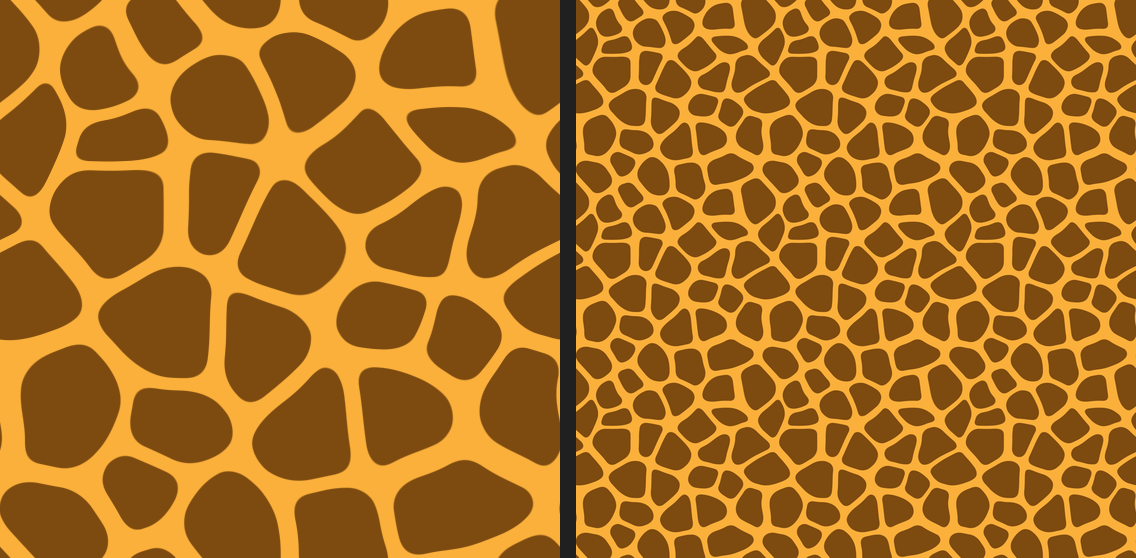
Left: one tile. Right: repeated 3 by 3.
Write a Shadertoy shader that draws this pattern.

```glsl
const vec3 PATCH_BROWN = vec3(0.49, 0.29, 0.06);
const vec3 GAP_ORANGE = vec3(0.98, 0.69, 0.23);
const ivec2 GRID = ivec2(5, 6);       // patches across and up, rows must be even
const float JITTER = 0.66;            // scatter of the patch centres, in cells
const float INSET = 0.015;            // mean half width of the gaps
const float INSET_VARIATION = 0.5;    // relative change of the inset per side
const float CORNER_ROUNDING = 0.035;
const ivec2 WARP_GRID = ivec2(6, 6);  // bends across and up
const float WARP_AMOUNT = 0.045;
const float EDGE_PIXELS = 0.8;

ivec2 wrapCell(ivec2 cell, ivec2 period) {
    return (cell % period + period) % period;
}

// Integer hash giving two values from 0 to 1
vec2 hash2(ivec2 cell, int seed) {
    uvec3 v = uvec3(ivec3(cell, seed)) * 1664525u + 1013904223u;
    v.x += v.y * v.z; v.y += v.z * v.x; v.z += v.x * v.y;
    v ^= v >> 16u;
    v.x += v.y * v.z; v.y += v.z * v.x;
    return vec2(v.xy >> 16u) / 65535.0;
}

// Wrapping value noise, two channels centred on zero
vec2 warpNoise(vec2 uv) {
    vec2 p = uv * vec2(WARP_GRID);
    ivec2 cell = ivec2(floor(p));
    vec2 f = fract(p);
    f = f * f * f * (f * (f * 6.0 - 15.0) + 10.0);
    vec2 a = hash2(wrapCell(cell, WARP_GRID), 7);
    vec2 b = hash2(wrapCell(cell + ivec2(1, 0), WARP_GRID), 7);
    vec2 c = hash2(wrapCell(cell + ivec2(0, 1), WARP_GRID), 7);
    vec2 d = hash2(wrapCell(cell + ivec2(1, 1), WARP_GRID), 7);
    return mix(mix(a, b, f.x), mix(c, d, f.x), f.y) - 0.5;
}

// Scattered centre of a patch, with every other row shifted by half a cell
vec2 patchCentre(ivec2 cell) {
    ivec2 id = wrapCell(cell, GRID);
    vec2 offset = 0.5 + JITTER * (hash2(id, 3) - 0.5);
    offset.x += 0.5 * float(id.y % 2) - 0.25;
    return (vec2(cell) + offset) / vec2(GRID);
}

float smoothMin(float a, float b, float k) {
    float h = max(k - abs(a - b), 0.0);
    return min(a, b) - h * h / (4.0 * k);
}

// Depth inside the rounded patch, negative in the gaps
float patchDepth(vec2 p) {
    ivec2 base = ivec2(floor(p * vec2(GRID)));
    ivec2 nearest = base;
    float best = 1e3;
    for (int y = -2; y <= 2; y++)
    for (int x = -2; x <= 2; x++) {
        ivec2 cell = base + ivec2(x, y);
        float dist = distance(p, patchCentre(cell));
        if (dist < best) { best = dist; nearest = cell; }
    }

    // Blend the distances to all sides shared with the neighbours
    vec2 centre = patchCentre(nearest);
    ivec2 id = wrapCell(nearest, GRID);
    float depth = 1.0;
    for (int y = -2; y <= 2; y++)
    for (int x = -2; x <= 2; x++) {
        if (x == 0 && y == 0) continue;
        vec2 other = patchCentre(nearest + ivec2(x, y));
        float side = dot(0.5 * (centre + other) - p, normalize(other - centre));
        float vary = 2.0 * hash2(id, 20 + x + 5 * y).x - 1.0;
        side -= INSET * (1.0 + INSET_VARIATION * vary);
        depth = smoothMin(depth, side, CORNER_ROUNDING);
    }
    return depth;
}

void mainImage(out vec4 fragColor, in vec2 fragCoord) {
    vec2 uv = fragCoord / iResolution.xy;
    float depth = patchDepth(uv + WARP_AMOUNT * warpNoise(uv));
    float edge = EDGE_PIXELS / iResolution.y;
    float inside = smoothstep(-edge, edge, depth);
    fragColor = vec4(mix(GAP_ORANGE, PATCH_BROWN, inside), 1.0);
}
```
